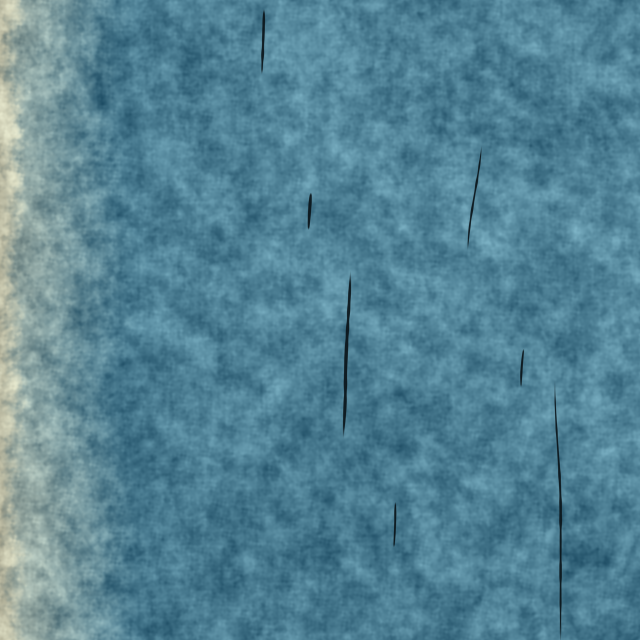
Reproduce this texture procedurally as a WebGL 1 fragment shader.

```glsl
precision highp float;
// Mottled blue felt-like surface with a faded cream left edge and thin vertical cracks.
uniform vec2 u_resolution;

const vec3 BLUE = vec3(0.305, 0.503, 0.585);
const vec3 FADED = vec3(0.64, 0.70, 0.66);
const vec3 CREAM = vec3(0.82, 0.78, 0.65);
const vec3 CRACK_INK = vec3(0.04, 0.08, 0.10);
const int CRACK_COUNT = 7;

float hash(vec2 p) {
  return fract(sin(dot(p, vec2(127.1, 311.7))) * 43758.5453);
}

// Smooth value noise, 0 to 1
float noise(vec2 p) {
  vec2 cell = floor(p);
  vec2 f = fract(p);
  f = f * f * (3.0 - 2.0 * f);
  float bottom = mix(hash(cell), hash(cell + vec2(1.0, 0.0)), f.x);
  float top = mix(hash(cell + vec2(0.0, 1.0)), hash(cell + vec2(1.0, 1.0)), f.x);
  return mix(bottom, top, f.y);
}

// Rotated octaves of noise, centred on zero
float mottle(vec2 p, float frequency, float amplitude) {
  mat2 turn = mat2(0.8, 0.6, -0.6, 0.8);
  float sum = 0.0;
  p *= frequency;
  for (int i = 0; i < 4; i++) {
    p = turn * p + 17.3;
    sum += amplitude * (noise(p) - 0.5);
    p *= 1.9;
    amplitude *= 0.77;
  }
  return sum;
}

// Fine crossed fibres, centred on zero
float fibres(vec2 p, float along, float across) {
  return noise(p * vec2(along, across)) + noise(p * vec2(across, along) + 41.0) - 1.0;
}

// Coverage of one wandering, tapered vertical crack
float crack(vec2 p, vec2 center, float len, float halfWidth, float seed) {
  float s = (p.y - center.y) / (0.5 * len);
  float taper = max(1.0 - s * s, 0.0);
  float wander = 0.03 * (noise(vec2(p.y * 5.0, seed)) - 0.5);
  float rough = 0.75 + 0.5 * noise(vec2(p.y * 70.0, seed + 9.0));
  float width = halfWidth * rough * sqrt(taper);
  float softness = max(0.0022, 1.2 / u_resolution.y);
  float edge = (width - abs(p.x - center.x - wander)) / softness + 0.5;
  return smoothstep(0.0, 1.0, edge) * smoothstep(0.0, 0.35, taper);
}

void main() {
  vec2 uv = gl_FragCoord.xy / u_resolution;

  // Surface tone: blotches, broad drift, fibres
  float grain = mottle(uv, 32.0, 0.135);
  float drift = 0.07 * (noise(uv * 6.0 + 3.0) - 0.5) + 0.05 * (uv.y - 0.5) * uv.x;
  float tone = grain + drift + 0.035 * fibres(uv, 50.0, 240.0);

  // Faded left margin with an uneven border
  float border = uv.x + 0.04 * (noise(vec2(uv.y * 5.0, 2.0)) - 0.5) - 0.25 * grain;
  float fade = 1.0 - smoothstep(-0.02, 0.22, border);
  float creamEdge = 0.65 * (1.0 - smoothstep(0.0, 0.04, uv.x - 0.15 * grain));
  vec3 color = mix(mix(BLUE, FADED, fade), CREAM, creamEdge);
  color += tone * vec3(0.98, 1.05, 1.0);

  // Cracks, from many short ones to one long one
  float ink = 0.0;
  for (int i = 0; i < CRACK_COUNT; i++) {
    float n = float(i);
    float rank = n / float(CRACK_COUNT - 1);
    vec2 center = vec2(0.36 + 0.54 * fract(0.618 * n + 0.242), fract(0.755 * n + 0.67));
    float len = 0.06 + 0.36 * rank * rank * rank;
    float halfWidth = mix(0.0015, 0.0027, hash(vec2(n, 5.0)));
    ink = max(ink, crack(uv, center, len, halfWidth, n * 13.0));
  }
  color = mix(color, CRACK_INK, 0.93 * ink);

  gl_FragColor = vec4(clamp(color, 0.0, 1.0), 1.0);
}
```
